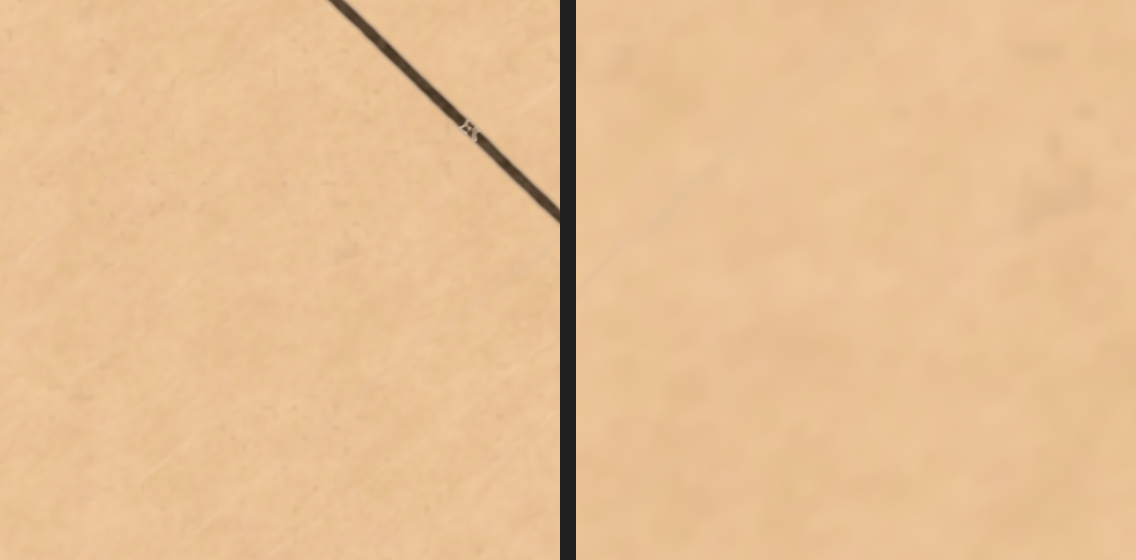
Left, the full canvas; right, a detail of the centre.
Reproduce this texture procedurally as a WebGL 1 fragment shader.

```glsl
precision highp float;
// Smooth sandy stone with a faint fine mottle, long ragged diagonal veins and
// one dark crack in the upper right corner. Value noise makes the grain and
// frays the veins; the crack is a soft line distance with a pale bridge.

#define GRAIN_CONTRAST 0.068
#define TINT_CONTRAST 0.040
#define VEIN_STRENGTH 0.55
#define VEIN_SPACING 0.115
#define VEIN_FIRST -0.40
#define VEIN_WIDTH 0.0065
#define CRACK_START vec2(0.600, 1.0)
#define CRACK_DIR vec2(0.718, -0.696)
#define CRACK_HALF_WIDTH 0.0092
#define CRACK_SOFTNESS 0.0042
#define BRIDGE_AT 0.335

uniform vec2 u_resolution;

const vec3 SAND = vec3(0.915, 0.760, 0.587);
const vec3 PALE_VEIN = vec3(0.945, 0.820, 0.670);
const vec3 GREY_VEIN = vec3(0.855, 0.735, 0.600);
const vec3 RIM = vec3(0.810, 0.695, 0.570);
const vec3 CRACK_DARK = vec3(0.320, 0.245, 0.172);
const vec3 BRIDGE_PALE = vec3(0.820, 0.725, 0.635);

float hash(vec2 p) {
  return fract(sin(dot(p, vec2(12.9898, 78.233))) * 43758.5453);
}

// Smooth value noise in 0..1
float noise(vec2 p) {
  vec2 cell = floor(p);
  vec2 f = fract(p);
  f = f * f * (3.0 - 2.0 * f);
  float low = mix(hash(cell), hash(cell + vec2(1.0, 0.0)), f.x);
  float high = mix(hash(cell + vec2(0.0, 1.0)), hash(cell + vec2(1.0, 1.0)), f.x);
  return mix(low, high, f.y);
}

// Several noise sizes, turned against each other and centred on zero
float mottle(vec2 p) {
  float sum = 0.0;
  float weight = 0.19;
  for (int i = 0; i < 4; i++) {
    sum += weight * (noise(p) - 0.5);
    p = mat2(0.8, 0.6, -0.6, 0.8) * p * 2.05 + 7.3;
    weight *= 1.18;
  }
  return sum;
}

// Grain with shifts between yellow and pink, and sparse darker flecks
vec3 stone(vec2 p, vec2 q) {
  vec2 drawn = q * vec2(0.88, 1.1);
  float grain = mottle(drawn * 10.0 + 3.0);
  float tint = mottle(drawn * 12.0 + 53.0);
  float streak = noise(q * vec2(10.0, 45.0) + 31.0) - 0.5;
  float fleck = smoothstep(0.72, 0.98, noise(p * 55.0 + 90.0))
              * smoothstep(0.4, 0.7, noise(p * 9.0 + 24.0));
  vec3 color = SAND + (grain * GRAIN_CONTRAST + streak * 0.008) * vec3(0.85, 1.0, 1.15);
  color += tint * TINT_CONTRAST * vec3(0.25, -0.3, 1.0);
  return color - fleck * vec3(0.030, 0.026, 0.020);
}

// Long ragged veins; q.x runs along them and q.y across
vec3 addVeins(vec3 color, vec2 q) {
  float fray = 0.007 * (noise(q * vec2(55.0, 75.0) + 15.0) - 0.5)
             + 0.007 * (noise(q * vec2(28.0, 40.0) + 37.0) - 0.5);
  for (int i = 0; i < 10; i++) {
    float id = float(i);
    float bend = 0.045 * (noise(vec2(q.x * 2.6, id * 9.1)) - 0.5)
               + 0.010 * (noise(vec2(q.x * 13.0, id * 5.7 + 40.0)) - 0.5);
    float center = VEIN_FIRST + VEIN_SPACING * id + bend + fray;
    float width = VEIN_WIDTH * (0.55 + 0.9 * noise(vec2(q.x * 15.0, id + 80.0)));
    float d = (q.y - center) / width;
    float present = smoothstep(0.15, 0.85, noise(vec2(q.x * 3.0, id * 3.3 + 17.0)));
    float broken = 0.15 + 0.85 * noise(q * vec2(38.0, 65.0) + id);
    float greyness = smoothstep(0.50, 0.72, noise(vec2(q.x * 3.5, id * 6.1 + 63.0)));
    vec3 veinColor = mix(PALE_VEIN, GREY_VEIN, greyness);
    color = mix(color, veinColor, VEIN_STRENGTH * present * broken * exp(-d * d));
  }
  return color;
}

vec3 addCrack(vec3 color, vec2 p, float pixel) {
  vec2 fromStart = p - CRACK_START;
  float along = dot(fromStart, CRACK_DIR);
  float across = dot(fromStart, vec2(-CRACK_DIR.y, CRACK_DIR.x));
  across += 0.0012 * (noise(vec2(along * 14.0, 4.0)) - 0.5);
  float halfWidth = CRACK_HALF_WIDTH + 0.0012 * (noise(vec2(along * 60.0, 12.0)) - 0.5);
  float d = abs(across) - halfWidth;
  float soft = max(CRACK_SOFTNESS, pixel);

  // Greyish rim, then the dark gap
  color = mix(color, RIM, 0.9 * (1.0 - smoothstep(0.003, 0.0085, d)));
  float gap = 1.0 - smoothstep(-soft, soft, d);
  vec3 dark = CRACK_DARK + 0.10 * (noise(p * 85.0) - 0.5);
  color = mix(color, dark, gap);

  // Pale ragged crumbs that bridge the gap around a dark spot
  float offset = along - BRIDGE_AT + 0.2 * across;
  float ragged = 0.018 * (noise(p * 100.0 + 5.0) - 0.5);
  float crumb = abs(abs(offset) - 0.013 + ragged) - 0.0055;
  float bridge = 1.0 - smoothstep(-0.7 * soft, 0.7 * soft, crumb);
  bridge *= 1.0 - smoothstep(0.0, 0.008, d);
  return mix(color, BRIDGE_PALE, bridge * (0.4 + 0.6 * noise(p * 90.0)));
}

void main() {
  float pixel = 1.0 / min(u_resolution.x, u_resolution.y);
  vec2 p = gl_FragCoord.xy * pixel;
  vec2 q = mat2(0.78, -0.62, 0.62, 0.78) * p;
  vec3 color = addVeins(stone(p, q), q);
  gl_FragColor = vec4(addCrack(color, p, pixel), 1.0);
}
```
